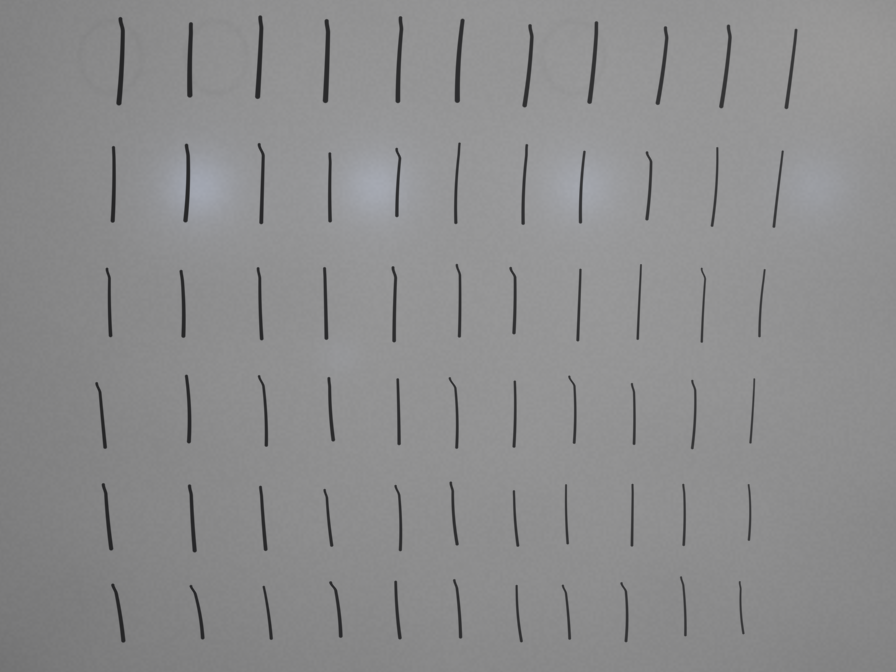
This pattern is drawn by a WebGL 1 fragment shader. Its source:

```glsl
precision highp float;

uniform vec2 u_resolution;

const int ROWS = 6;
const int COLUMNS = 11;
const int GLARES = 4;
const int SMUDGES = 3;
const float BOARD_ASPECT = 4.0 / 3.0;
const vec3 BOARD_COLOR = vec3(0.590, 0.590, 0.592);
const vec3 INK_COLOR = vec3(0.145, 0.145, 0.150);
const vec3 GLARE_COLOR = vec3(0.075, 0.092, 0.130);
const vec2 LIGHT_CENTER = vec2(0.62, 0.72);
const vec2 LIGHT_FALLOFF = vec2(0.20, 0.11);
const float POSITION_JITTER = 0.007;
const float LENGTH_JITTER = 0.09;
const float BOW_JITTER = 0.0025;
const float HOOK_SIZE = 0.007;
const float EDGE_SOFTNESS = 0.0014;
const float GRAIN = 0.016;
const float MOTTLE = 0.010;

float hash(vec2 p) {
  vec3 q = fract(vec3(p.xyx) * 0.1031);
  q += dot(q, q.yzx + 33.33);
  return fract((q.x + q.y) * q.z);
}

float signedHash(vec2 p) {
  return 2.0 * hash(p) - 1.0;
}

float noise(vec2 p) {
  vec2 cell = floor(p);
  vec2 f = fract(p);
  f = f * f * (3.0 - 2.0 * f);
  float low = mix(hash(cell), hash(cell + vec2(1.0, 0.0)), f.x);
  float high = mix(hash(cell + vec2(0.0, 1.0)), hash(cell + 1.0), f.x);
  return mix(low, high, f.y);
}

vec3 boardColor(vec2 p) {
  // Uneven room light
  vec2 offset = p / vec2(BOARD_ASPECT, 1.0) - LIGHT_CENTER;
  vec3 color = BOARD_COLOR - dot(offset * offset, LIGHT_FALLOFF);
  vec2 corner = (p - vec2(1.29, 0.92)) / vec2(0.16, 0.12);
  color += vec3(0.035, 0.032, 0.028) * exp(-dot(corner, corner));

  // Lamp reflections, each a bright core in a wide haze
  for (int i = 0; i < GLARES; i++) {
    float k = float(i);
    vec2 center = vec2(0.295 + 0.243 * k + 0.021 * k * k, 0.722);
    vec2 d = (p - center) / vec2(0.048, 0.045);
    float r2 = dot(d, d);
    float strength = 1.0 - 0.18 * k;
    color += GLARE_COLOR * strength * (0.75 * exp(-r2) + 0.25 * exp(-0.22 * r2));
  }
  vec2 faint = (p - vec2(0.505, 0.470)) / 0.03;
  color += 0.18 * GLARE_COLOR * exp(-dot(faint, faint));

  // Ghosts of erased loops
  for (int i = 0; i < SMUDGES; i++) {
    float k = float(i);
    vec2 center = vec2(0.165 - 0.030 * k + 0.187 * k * k, 0.915);
    float ring = abs(length((p - center) * vec2(1.0, 0.85)) - 0.046);
    color -= 0.012 * exp(-ring * ring / 0.00002);
  }

  // Surface mottling and fine grain
  color += MOTTLE * (noise(p * 9.0) - 0.5);
  color += GRAIN * (noise(p * 260.0 + 7.0) - 0.5);
  return color;
}

// Ink coverage of one hand-drawn stroke
float stroke(vec2 p, float row, float column) {
  vec2 id = vec2(column, row) + 3.7;
  float t = column / float(COLUMNS - 1);
  float row2 = row * row;

  // Rows drift closer together and their ends slide inward
  float left = 0.1736 - 0.0122 * row + 0.0024 * row2;
  float right = 1.1806 - 0.0260 * row + 0.0024 * row2;
  float bulge = 0.104 + 0.087 * row - 0.0087 * row2;
  vec2 center = vec2(mix(left, right, t) + bulge * t * (1.0 - t) * (1.0 - t),
                     0.913 - 0.191 * row + 0.0052 * row2);
  center.y += mix(-0.017, 0.009, row / float(ROWS - 1)) * t * t;
  center += POSITION_JITTER * vec2(signedHash(id), 0.7 * signedHash(id + 17.0));

  float halfLength = (0.0573 - 0.0033 * row) * (1.0 + LENGTH_JITTER * signedHash(id + 31.0));
  vec2 q = p - center;
  float s = clamp(q.y / halfLength, -1.0, 1.0);

  // Lean, bow and a small hook at the top
  float lean = 0.0043 - 0.0016 * row + 0.0026 * (2.0 * t - 1.0);
  lean += 0.0015 * signedHash(id + 47.0);
  float bow = BOW_JITTER * signedHash(id + 59.0);
  float hookChance = hash(id + 71.0);
  float hook = HOOK_SIZE * hookChance * hookChance * smoothstep(0.7, 1.0, s);
  float bend = lean * s + bow * (1.0 - s * s) - hook;
  float dist = length(vec2(q.x - bend, q.y - s * halfLength));

  // The pen runs drier to the right and below the first row
  float halfWidth = mix(0.0025, 0.0015, t) + 0.0011 * exp(-1.5 * row);
  halfWidth *= 1.0 - 0.14 * s + 0.12 * signedHash(id + 83.0);
  float soft = max(EDGE_SOFTNESS, 0.6 / u_resolution.y);
  return mix(1.0, 0.85, t) * (1.0 - smoothstep(-soft, soft, dist - halfWidth));
}

void main() {
  vec2 p = gl_FragCoord.xy / u_resolution * vec2(BOARD_ASPECT, 1.0);
  float ink = 0.0;
  for (int row = 0; row < ROWS; row++) {
    for (int column = 0; column < COLUMNS; column++) {
      ink = max(ink, stroke(p, float(row), float(column)));
    }
  }
  gl_FragColor = vec4(mix(boardColor(p), INK_COLOR, ink), 1.0);
}
```
